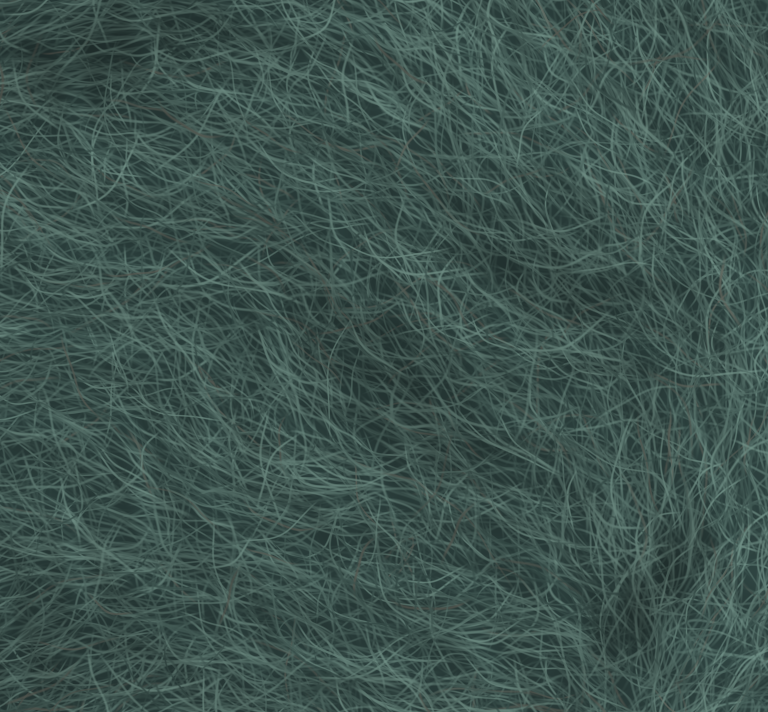
A WebGL 1 fragment shader for this texture:

```glsl
precision highp float;
// Brushed mohair: dark teal wool under many layers of fine, bent hairs.
// Each layer scatters one hair per grid cell; hairs follow a smooth combing
// field with random stray, and broad soft shading gives hollows and tufts.

uniform vec2 u_resolution;

const float LAYERS = 34.0;

vec2 hash2(vec2 p) {
  vec2 s = vec2(dot(p, vec2(127.1, 311.7)), dot(p, vec2(269.5, 183.3)));
  return fract(sin(s) * 43758.545);
}

mat2 rotation(float a) {
  float c = cos(a), s = sin(a);
  return mat2(c, -s, s, c);
}

// Combing direction: diagonal in the middle, steep at the right, flat at the left.
float combAngle(vec2 p) {
  float a = -0.72;
  a -= 0.6 * smoothstep(0.78, 1.05, p.x);
  a -= 1.1 * smoothstep(0.7, 0.92, p.x) * (1.0 - smoothstep(0.12, 0.4, p.y));
  a += 0.4 * (1.0 - smoothstep(0.1, 0.55, p.x));
  a += 0.8 * (1.0 - smoothstep(0.0, 0.45, p.x)) * smoothstep(0.72, 1.0, p.y);
  a += 0.4 * (1.0 - smoothstep(0.1, 0.4, p.y));
  return a + 0.2 * sin(p.x * 9.0 + 3.0 * sin(p.y * 5.0)) + 0.15 * sin(p.y * 17.0 - p.x * 8.0);
}

// Soft elongated spot, turned by angle a.
float spot(vec2 p, vec2 center, float a, vec2 size) {
  vec2 q = rotation(a) * (p - center) / size;
  return exp(-dot(q, q));
}

// Broad light and shade, plus streaky tufts along the diagonal.
float shading(vec2 p) {
  float s = 1.03;
  s -= 0.20 * spot(p, vec2(0.55, 0.47), -0.75, vec2(0.2, 0.06));
  s -= 0.15 * spot(p, vec2(0.78, 0.62), -0.6, vec2(0.18, 0.07));
  s -= 0.22 * spot(p, vec2(0.14, 0.93), 0.3, vec2(0.2, 0.08));
  s -= 0.25 * spot(p, vec2(0.92, 0.17), 0.9, vec2(0.13, 0.05));
  s -= 0.15 * spot(p, vec2(0.0, 0.08), 0.0, vec2(0.25, 0.12));
  s += 0.14 * spot(p, vec2(1.08, 0.3), 1.4, vec2(0.5, 0.12));
  s += 0.07 * spot(p, vec2(0.75, 0.85), -0.5, vec2(0.25, 0.12));
  vec2 q = rotation(-0.7) * p;
  q.y += 0.03 * sin(q.x * 11.0) + 0.012 * sin(q.x * 27.0 + 1.0);
  s += 0.035 * sin(q.y * 43.0 + 2.0 * sin(q.x * 13.0));
  s += 0.035 * sin(q.y * 87.0 + 3.0 * sin(q.x * 19.0 + 2.0));
  return s;
}

// Blends one layer of hairs over the wool; depth runs from 0 (deep) to 1 (top).
vec3 addHairs(vec3 wool, vec2 p, float layer, float pixel) {
  float depth = layer / LAYERS;
  float cell = 0.052 + 0.07 * fract(layer * 0.618);
  vec2 shift = hash2(vec2(layer, 7.3)) * 9.0;
  vec2 home = floor(p / cell + shift);
  for (int j = -1; j <= 1; j++) {
    for (int i = -1; i <= 1; i++) {
      vec2 id = home + vec2(float(i), float(j));
      vec2 seed = id + layer * 17.13;
      vec2 place = hash2(seed);
      vec2 form = hash2(seed + 41.7);
      vec2 look = hash2(seed + 83.1);
      vec2 center = (id + place - shift) * cell;

      // Hair-local frame: x along the hair, y across it
      float stray = 2.0 * form.x - 1.0;
      float angle = combAngle(center) + 0.35 * stray + 1.2 * stray * stray * stray;
      vec2 q = rotation(angle) * (p - center);
      float along = q.x / (cell * (0.65 + 0.33 * place.y));
      float bend = (form.y - 0.5) * 0.65;
      float wave = 0.025 * sin(along * 5.0 + look.x * 6.28);
      float across = q.y - cell * (bend * along * along + wave);
      across /= sqrt(1.0 + 4.0 * bend * bend * along * along);

      float width = 0.0013 + 0.0015 * look.y + 0.6 * pixel;
      float cover = 1.0 - smoothstep(0.0, width, abs(across));
      cover *= 1.0 - smoothstep(0.5, 1.0, abs(along));

      // Mostly teal hairs, with a few brownish ones
      float tone = 0.82 * look.x + 0.24 * depth - 0.03;
      vec3 tint = mix(vec3(0.145, 0.218, 0.208), vec3(0.415, 0.53, 0.493), tone);
      tint = mix(tint, vec3(0.34, 0.33, 0.30), 0.75 * step(0.955, place.x));
      wool = mix(wool, tint, cover * (0.5 + 0.4 * form.y));
    }
  }
  return wool;
}

void main() {
  vec2 p = gl_FragCoord.xy / u_resolution.y;
  float pixel = 1.0 / u_resolution.y;
  vec3 wool = vec3(0.15, 0.22, 0.212);
  for (float layer = 0.0; layer < LAYERS; layer += 1.0) {
    wool = addHairs(wool, p, layer, pixel);
  }
  gl_FragColor = vec4(wool * shading(p), 1.0);
}
```
